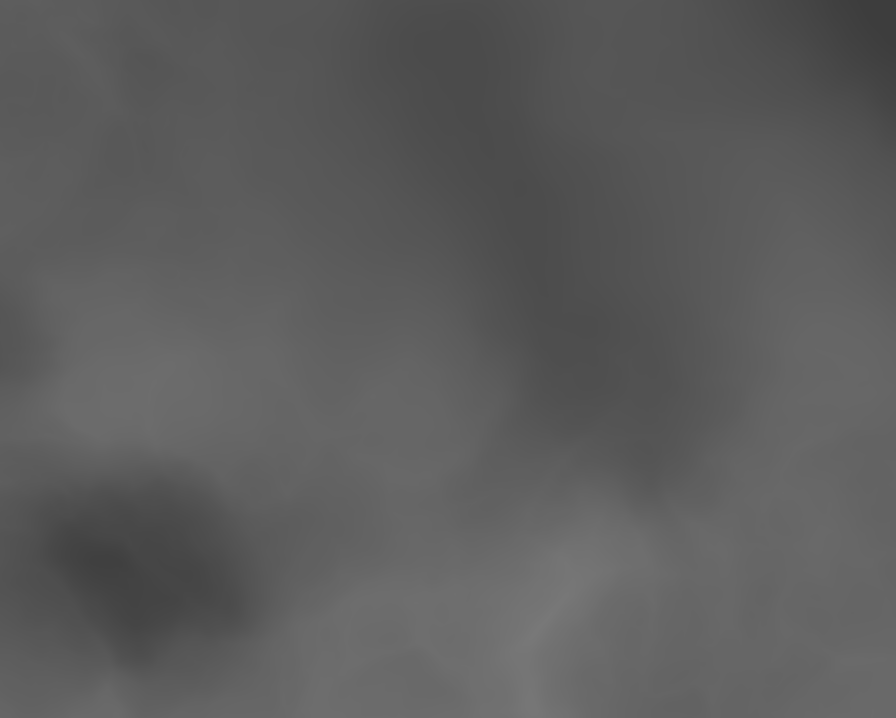
Reproduce this texture procedurally as a Shadertoy shader.

```glsl
float hash(vec2 p) {
    return fract(sin(dot(p, vec2(127.1, 311.7))) * 43758.5453);
}

float noise(vec2 p) {
    vec2 i = floor(p), f = fract(p);
    f = f * f * f * (f * (f * 6.0 - 15.0) + 10.0);
    return mix(mix(hash(i), hash(i + vec2(1, 0)), f.x),
               mix(hash(i + vec2(0, 1)), hash(i + vec2(1, 1)), f.x), f.y);
}

float fbm(vec2 p) {
    float sum = 0.0, amp = 0.5;
    for (int i = 0; i < 5; i++) {
        sum += amp * noise(p);
        p = mat2(0.8, 0.6, -0.6, 0.8) * p * 2.03 + 7.3;
        amp *= 0.46;
    }
    return sum;
}

// Folded noise: thin bright creases with soft flanks
float wisps(vec2 p) {
    float sum = 0.0, amp = 0.6;
    for (int i = 0; i < 4; i++) {
        float crease = 1.0 - sqrt(pow(2.0 * noise(p) - 1.0, 2.0) + 0.004);
        sum += amp * crease * crease;
        p = mat2(0.8, 0.6, -0.6, 0.8) * p * 2.1 + 3.7;
        amp *= 0.45;
    }
    return sum;
}

float puff(vec2 p, vec2 center, vec2 radius) {
    vec2 q = (p - center) / radius;
    return exp(-dot(q, q));
}

float segmentDistance(vec2 p, vec2 a, vec2 b) {
    vec2 ab = b - a;
    return length(p - a - ab * clamp(dot(p - a, ab) / dot(ab, ab), 0.0, 1.0));
}

void mainImage(out vec4 fragColor, in vec2 fragCoord) {
    vec2 uv = fragCoord / iResolution.xy;
    vec2 p = uv * vec2(1.249, 1.0);

    // Turbulence is stronger towards the left and the bottom
    float calm = smoothstep(0.1, 0.75, uv.y) * smoothstep(0.1, 0.4, uv.x);
    vec2 drift = vec2(fbm(p * 3.5 + 2.0), fbm(p * 3.5 + 19.0)) - 0.45;
    vec2 w = p + drift * mix(0.2, 0.12, calm);

    // Broad smoke, paler near the bottom
    float grey = mix(0.428, 0.352, smoothstep(-0.05, 0.85, p.y));

    // Dark hollows
    float trough = segmentDistance(w, vec2(0.6, 0.92), vec2(0.84, 0.38));
    grey -= 0.065 * exp(-trough * trough / 0.028);
    grey -= 0.145 * puff(w, vec2(0.17, 0.19), vec2(0.2, 0.14));
    grey -= 0.125 * puff(w, vec2(1.27, 1.0), vec2(0.25));
    grey -= 0.055 * puff(w, vec2(0.02, 0.52), vec2(0.1));

    // Pale banks
    grey += 0.035 * puff(w, vec2(1.1, 0.62), vec2(0.13, 0.3));
    grey += 0.05 * puff(w, vec2(0.8, 0.18), vec2(0.13));
    grey += 0.05 * puff(w, vec2(0.2, 0.46), vec2(0.16, 0.1));
    grey += 0.025 * puff(w, vec2(0.58, 0.48), vec2(0.09, 0.2));

    // Fine wisps and cloudy variation
    grey += (wisps(w * 3.2 + 5.0) - 0.5) * mix(0.065, 0.012, calm);
    grey += (fbm(w * 4.0 + 31.0) - 0.45) * mix(0.06, 0.025, calm);

    fragColor = vec4(vec3(clamp(grey, 0.24, 0.5)), 1.0);
}
```
